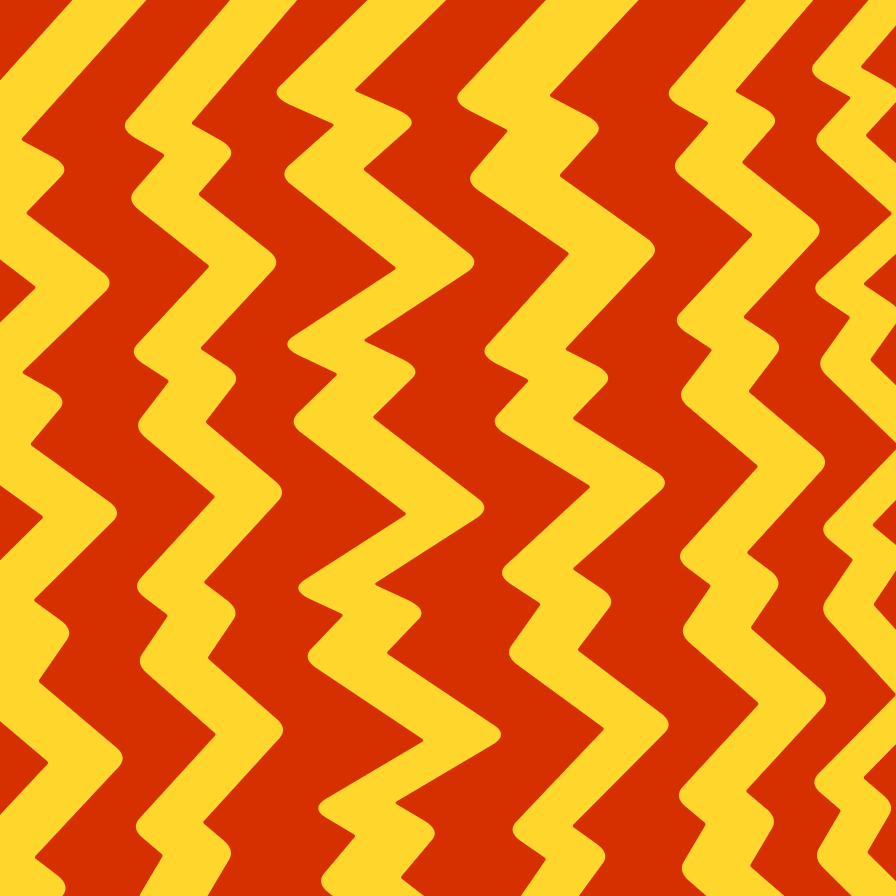
Give the GLSL for this pattern, as a WebGL 1 fragment shader.

```glsl
precision highp float;
// Six wavering yellow zigzag stripes run down a red ground.
// Each edge is a polyline built as a sum of softened ramps: outward corners
// are rounded, inward ones stay sharp, and every stripe drifts on its own.

uniform vec2 u_resolution;

#define RED vec3(0.84, 0.19, 0.0)
#define YELLOW vec3(1.0, 0.84, 0.17)
#define STRIPES 6
#define ROWS 4
#define PERIOD 0.265        // height of the repeat past the last valley
#define ROUND_RADIUS 0.011  // softening of outward corners
#define SHARP_RADIUS 0.002  // softening of inward corners
#define SKEW 0.003          // right edges ride this much above left ones
#define SMALL_TOOTH vec2(0.115, 0.53)  // phase and reach within a repeat
#define NOTCH vec2(0.315, 0.05)
#define TOOTH_FADE 0.05     // small tooth shrinks by this much per row

struct Stripe {
  vec4 valleyY;  // height of each row's valley, measured from the top
  vec4 valleyX;  // centre of the stripe at those valleys
  float width;
  float taper;   // width lost over the height of the canvas
  float reach;   // sideways travel of the big tooth
  float peak;    // phase of the big tooth
};

Stripe stripeAt(int i) {
  if (i == 0) return Stripe(vec4(0.159, 0.419, 0.673, 0.960),
    vec4(-0.021, -0.020, -0.007, -0.006), 0.088, 0.0, 0.105, 0.61);
  if (i == 1) return Stripe(vec4(0.141, 0.392, 0.653, 0.921),
    vec4(0.173, 0.183, 0.187, 0.186), 0.080, 0.0, 0.095, 0.61);
  if (i == 2) return Stripe(vec4(0.104, 0.383, 0.655, 0.899),
    vec4(0.348, 0.358, 0.370, 0.393), 0.094, 0.0, 0.135, 0.69);
  if (i == 3) return Stripe(vec4(0.110, 0.393, 0.638, 0.925),
    vec4(0.558, 0.582, 0.596, 0.602), 0.114, 0.045, 0.114, 0.60);
  if (i == 4) return Stripe(vec4(0.105, 0.357, 0.620, 0.886),
    vec4(0.780, 0.789, 0.793, 0.792), 0.080, 0.0, 0.095, 0.61);
  return Stripe(vec4(0.078, 0.320, 0.589, 0.871),
    vec4(0.930, 0.933, 0.943, 0.933), 0.060, 0.0, 0.094, 0.65);
}

// Ramp that starts at d = 0 with a parabolic bend; returns value and slope.
vec2 softRamp(float d, float radius) {
  float t = clamp(d, -radius, radius) + radius;
  return vec2(t * t / (4.0 * radius) + max(d - radius, 0.0), t / (2.0 * radius));
}

float halfWidth(Stripe s, float y) {
  return 0.5 * (s.width - s.taper * y);
}

// Horizontal position and slope of one edge; side is -1 left, +1 right.
vec2 edgeAt(Stripe s, float side, float y) {
  vec4 ys = s.valleyY;
  vec4 xs = s.valleyX;
  vec2 from = vec2(xs.x + side * halfWidth(s, ys.x), ys.x);

  // Long sweep entering from the top
  float slope = -(0.48 + 4.0 * s.reach);
  vec2 edge = vec2(from.x + slope * (y - from.y), slope);

  for (int row = 0; row < ROWS; row++) {
    vec2 valley = vec2(xs.x, ys.x);
    vec2 nextValley = vec2(xs.y, ys.y);
    for (int k = 0; k < 4; k++) {
      // Small tooth, notch, big tooth, then the next valley
      vec2 knot = vec2(1.0, 0.0);
      if (k == 0) knot = SMALL_TOOTH - vec2(0.0, TOOTH_FADE * float(row));
      if (k == 1) knot = NOTCH;
      if (k == 2) knot = vec2(s.peak, 1.0);
      vec2 to = mix(valley, nextValley, knot.x);
      to.x += s.reach * knot.y + side * halfWidth(s, to.y);

      float nextSlope = (to.x - from.x) / (to.y - from.y);
      float bend = nextSlope - slope;
      float radius = bend * side < 0.0 ? ROUND_RADIUS : SHARP_RADIUS;
      edge += bend * softRamp(y - from.y, radius);
      slope = nextSlope;
      from = to;
    }
    ys = vec4(ys.yzw, ys.w + PERIOD);
    xs = vec4(xs.yzw, xs.w);
  }
  return edge;
}

// Signed distance inside one edge, corrected for its slant.
float insideEdge(Stripe s, float side, vec2 p) {
  vec2 edge = edgeAt(s, side, p.y + side * SKEW);
  return side * (edge.x - p.x) / sqrt(1.0 + edge.y * edge.y);
}

void main() {
  vec2 p = gl_FragCoord.xy / u_resolution;
  p.y = 1.0 - p.y;
  float pixel = 1.0 / min(u_resolution.x, u_resolution.y);

  float cover = 0.0;
  for (int i = 0; i < STRIPES; i++) {
    Stripe s = stripeAt(i);
    float inside = min(insideEdge(s, -1.0, p), insideEdge(s, 1.0, p));
    cover = max(cover, clamp(0.5 + inside / pixel, 0.0, 1.0));
  }
  gl_FragColor = vec4(mix(RED, YELLOW, cover), 1.0);
}
```
